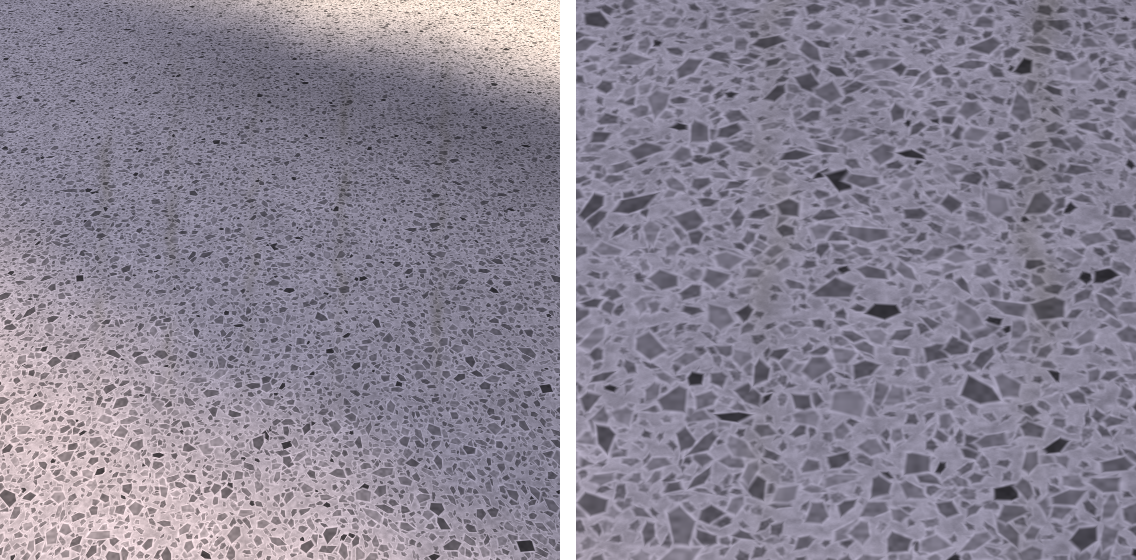
Left: the whole. Right: its middle third, enlarged.
A Shadertoy shader for this texture:

```glsl
// Terrazzo floor receding in perspective: three dense layers of angular stone
// chips with pale cement rims, drawn fine to coarse on a projected plane, then
// lit by warm sun at the lower left and upper right with bluish shadow between.
#define HORIZON 1.5
#define FINE_SCALE 92.0
#define MID_SCALE 58.0
#define COARSE_SCALE 41.0
#define EDGE_BLUR 0.0013
#define DARK_CHIPS 0.03
#define RIM_TONE 1.17
#define CONTRAST 1.2
#define STAIN_STRENGTH 0.10
#define SHADE_COLOR vec3(0.535, 0.52, 0.592)
#define SUN_COLOR vec3(0.815, 0.74, 0.752)
#define GLOW_COLOR vec3(1.01, 0.925, 0.865)

const float TAU = 6.2831853;

float hash(vec2 p) {
    return fract(sin(dot(p, vec2(127.1, 311.7))) * 43758.5453);
}

float noise(vec2 p) {
    vec2 i = floor(p), f = fract(p);
    f = f * f * (3.0 - 2.0 * f);
    return mix(mix(hash(i), hash(i + vec2(1, 0)), f.x),
               mix(hash(i + vec2(0, 1)), hash(i + vec2(1, 1)), f.x), f.y);
}

float fbm(vec2 p) {
    float sum = 0.0, amp = 0.5;
    for (int i = 0; i < 4; i++) {
        sum += amp * noise(p);
        p = p * 2.03 + 17.3;
        amp *= 0.5;
    }
    return sum;
}

// Irregular convex shard: five jittered half planes, stretched on one axis
float shard(vec2 q, vec2 id, float size) {
    float turn = TAU * hash(id + 3.1);
    float stretch = mix(1.0, 2.1, hash(id + 5.7));
    q = mat2(cos(turn), -sin(turn), sin(turn), cos(turn)) * q;
    q *= vec2(inversesqrt(stretch), sqrt(stretch));
    float d = -1.0;
    for (int k = 0; k < 5; k++) {
        float jitter = hash(id + float(k) * 7.3 + 11.0);
        float angle = (float(k) + 0.7 * jitter) * TAU / 5.0;
        float reach = size * mix(0.65, 1.1, hash(id + float(k) * 4.9 + 23.0));
        d = max(d, dot(q, vec2(cos(angle), sin(angle))) - reach);
    }
    return d;
}

// Lays one grid of chips over the tone; each clears a pale rim around itself
float addChips(float tone, vec2 p, float blur, float density, float darkest) {
    vec2 cell = floor(p);
    float grain = 0.90 + 0.20 * noise(p * 6.0);
    for (int y = -1; y <= 1; y++)
    for (int x = -1; x <= 1; x++) {
        vec2 id = cell + vec2(x, y);
        if (hash(id + 1.7) > density) continue;
        vec2 center = id + 0.5 + 0.75 * (vec2(hash(id), hash(id + 41.3)) - 0.5);
        float d = shard(p - center, id, mix(0.20, 0.40, hash(id + 9.2)));
        float shade = mix(darkest, 0.92, hash(id + 61.0));
        if (hash(id + 77.0) < DARK_CHIPS) shade = 0.45;
        float rim = 1.0 - smoothstep(0.07 - blur, 0.11 + blur, d);
        tone = mix(tone, RIM_TONE * grain, 0.85 * rim);
        tone = mix(tone, shade * grain, 1.0 - smoothstep(-blur, blur, d));
    }
    return tone;
}

// Faint vertical stains, spaced wider toward the right
float stains(vec2 uv) {
    float sum = 0.0;
    for (int i = 0; i < 5; i++) {
        float n = float(i);
        float x = 0.185 + 0.115 * n + 0.009 * n * n + 0.03 * (uv.y - 0.6);
        float offset = (uv.x - x + 0.015 * (noise(vec2(n, uv.y * 40.0)) - 0.5)) / 0.010;
        sum += exp(-offset * offset) * noise(vec2(n * 9.0, uv.y * 18.0));
    }
    return sum * smoothstep(0.22, 0.45, uv.y) * (1.0 - smoothstep(0.75, 0.98, uv.y));
}

// Soft sun patches and the deeper shadow band beside the upper one
vec3 floorLight(vec2 uv) {
    float wobble = 0.12 * (fbm(uv * 5.0) - 0.5);
    float upper = uv.y - 1.09 + 0.26 * uv.x + 0.4 * wobble;
    float lower = uv.y - 0.60 + 0.62 * uv.x + wobble;
    vec3 light = SHADE_COLOR;
    float band = exp(-pow((upper + 0.10) / 0.12, 2.0)) * smoothstep(0.05, 0.5, uv.x);
    light *= 1.0 - 0.17 * band;
    light *= 1.0 - 0.06 * smoothstep(0.3, 1.0, uv.x);
    light = mix(light, SUN_COLOR, smoothstep(0.14, -0.38, lower));
    return mix(light, GLOW_COLOR, smoothstep(-0.08, 0.11, upper));
}

void mainImage(out vec4 fragColor, in vec2 fragCoord) {
    vec2 uv = fragCoord / iResolution.xy;

    // Project the canvas onto the floor plane
    float depth = HORIZON - uv.y;
    vec2 ground = vec2(uv.x - 0.5, HORIZON) / depth;
    float blur = max(EDGE_BLUR, 0.6 / iResolution.y) * sqrt(HORIZON / depth) / depth;

    // Cement, then chips from fine to coarse
    float tone = 1.02 + 0.35 * (fbm(ground * 170.0) - 0.47);
    tone = addChips(tone, ground * FINE_SCALE, blur * FINE_SCALE, 0.92, 0.66);
    tone = addChips(tone, ground * MID_SCALE + 31.0, blur * MID_SCALE, 0.80, 0.64);
    tone = addChips(tone, ground * COARSE_SCALE + 67.0, blur * COARSE_SCALE, 0.36, 0.58);
    tone = 0.91 + CONTRAST * (tone - 0.91);
    tone *= 0.93 + 0.14 * fbm(ground * 22.0);

    vec3 color = floorLight(uv) * tone;
    color *= 1.0 - STAIN_STRENGTH * stains(uv) * vec3(1.0, 1.05, 1.5);
    fragColor = vec4(clamp(color, 0.0, 1.0), 1.0);
}
```
